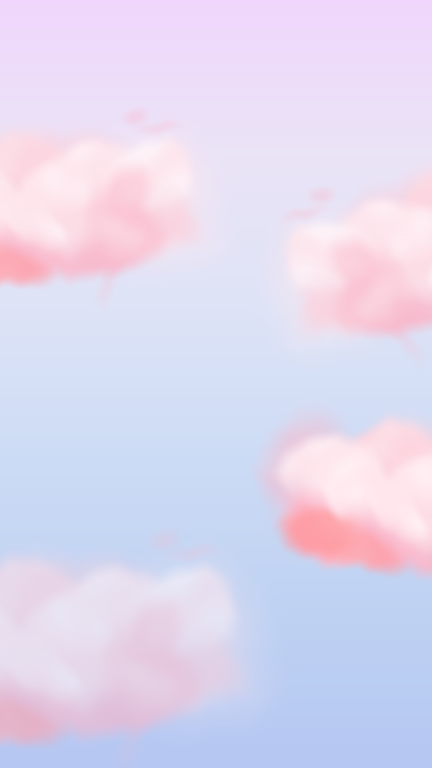
Give the GLSL for this background, as a Shadertoy shader.

```glsl
const vec2 CANVAS = vec2(4.32, 7.68);
const float WARP = 0.05;
const float BILLOW = 0.10;
const vec3 PALE  = vec3(1.00, 0.925, 0.945);
const vec3 BLUSH = vec3(0.99, 0.835, 0.875);
const vec3 ROSE  = vec3(0.985, 0.73, 0.80);
const vec3 CORAL = vec3(1.00, 0.62, 0.64);
const vec3 SKY[6] = vec3[6](
    vec3(0.71, 0.78, 0.95), vec3(0.745, 0.82, 0.95), vec3(0.80, 0.86, 0.96),
    vec3(0.87, 0.89, 0.965), vec3(0.92, 0.89, 0.965), vec3(0.94, 0.84, 0.99));

vec3 skyColor(float height) {
    float band = clamp(height, 0.0, 1.0) * 5.0;
    int i = min(int(band), 4);
    return mix(SKY[i], SKY[i + 1], band - float(i));
}

// Layered sines bend the outlines into uneven lobes
vec2 bend(vec2 p) {
    vec2 offset = vec2(0.0);
    float frequency = 4.0, amplitude = WARP;
    for (int i = 0; i < 4; i++) {
        offset += amplitude * sin(frequency * (p.yx + offset.yx) + vec2(1.3, 4.1) * float(i + 1));
        frequency *= 1.9;
        amplitude *= 0.5;
    }
    return p + offset;
}

vec2 hash2(vec2 p) {
    return fract(sin(vec2(dot(p, vec2(127.1, 311.7)), dot(p, vec2(269.5, 183.3)))) * 43758.5);
}

// Smoothed cellular noise for rounded tonal billows
float cells(vec2 p) {
    vec2 base = floor(p), f = fract(p);
    float total = 0.0;
    for (int y = -1; y <= 1; y++)
    for (int x = -1; x <= 1; x++) {
        vec2 cell = vec2(x, y);
        vec2 d = cell + hash2(base + cell) - f;
        total += exp(-6.0 * dot(d, d));
    }
    return clamp(total, 0.0, 1.5);
}

// Blends one soft ellipse over a premultiplied layer
void puff(inout vec4 layer, vec2 p, vec2 center, vec2 radius, float soft, float opacity, vec3 color) {
    float r = length((p - center) / radius);
    float a = opacity * (1.0 - smoothstep(1.0 - soft, 1.0 + soft, r));
    layer = layer * (1.0 - a) + vec4(color, 1.0) * a;
}

// A lit puff keeps a clear crown and melts away below
void crown(inout vec4 layer, vec2 p, vec2 center, vec2 radius, vec3 color) {
    float fade = smoothstep(-1.1, 0.2, (p.y - center.y) / radius.y);
    puff(layer, p, center, radius, 0.22, 0.92 * fade, color);
}

vec4 cloud(vec2 p, vec2 anchor, float turn, vec2 size) {
    float c = cos(turn), s = sin(turn);
    vec2 local = mat2(c, -s, s, c) * (p - anchor) / size;
    vec2 q = bend(local);
    vec4 layer = vec4(0.0);

    // Haze and wisps
    puff(layer, q, vec2(0.15, -0.08), vec2(0.62, 0.62), 0.45, 0.45, PALE);
    puff(layer, q, vec2(-2.05, -0.05), vec2(0.36, 0.55), 0.45, 0.55, ROSE);
    puff(layer, q, vec2(-0.8, 0.32), vec2(0.65, 0.36), 0.35, 0.55, BLUSH);
    puff(layer, q, vec2(-0.06, 0.76), vec2(0.10, 0.07), 0.8, 0.35, ROSE);
    puff(layer, q, vec2(0.18, 0.63), vec2(0.17, 0.05), 0.8, 0.28, ROSE);
    puff(layer, q, vec2(-0.35, -0.90), vec2(0.07, 0.18), 0.8, 0.2, ROSE);

    // Shaded underside
    puff(layer, q, vec2(-1.5, -0.5), vec2(0.68, 0.44), 0.2, 0.95, ROSE);
    puff(layer, q, vec2(-1.83, -0.62), vec2(0.38, 0.23), 0.4, 0.85, CORAL);
    puff(layer, q, vec2(-1.35, -0.78), vec2(0.36, 0.16), 0.5, 0.6, CORAL);
    puff(layer, q, vec2(0.08, -0.2), vec2(0.48, 0.42), 0.3, 0.8, BLUSH);
    puff(layer, q, vec2(-0.48, -0.37), vec2(0.64, 0.42), 0.24, 0.9, ROSE);
    puff(layer, q, vec2(-0.2, -0.33), vec2(0.36, 0.28), 0.6, 0.55, BLUSH);
    puff(layer, q, vec2(-1.0, -0.02), vec2(0.95, 0.48), 0.25, 0.85, BLUSH);

    // Lit crowns
    crown(layer, q, vec2(-1.1, 0.2), vec2(0.48, 0.38), mix(BLUSH, PALE, 0.25));
    crown(layer, q, vec2(-1.8, -0.05), vec2(0.44, 0.40), PALE);
    crown(layer, q, vec2(-1.42, -0.25), vec2(0.34, 0.36), PALE);
    crown(layer, q, vec2(0.14, 0.12), vec2(0.42, 0.38), PALE);
    crown(layer, q, vec2(-0.5, 0.2), vec2(0.44, 0.36), PALE);
    crown(layer, q, vec2(-0.8, -0.05), vec2(0.36, 0.38), PALE);
    crown(layer, q, vec2(-1.05, -0.28), vec2(0.28, 0.27), PALE);

    // Inner fold and tonal variation
    puff(layer, q, vec2(-0.08, 0.0), vec2(0.21, 0.27), 0.5, 0.55, ROSE);
    puff(layer, q, vec2(-0.4, -0.12), vec2(0.36, 0.16), 0.8, 0.35, BLUSH);
    float tone = (cells(q * 2.6) - 0.7) * BILLOW;
    layer.rgb += layer.a * tone * vec3(0.0, 0.35, 0.28);
    return layer;
}

vec3 over(vec3 backdrop, vec4 layer, float opacity) {
    return backdrop * (1.0 - layer.a * opacity) + layer.rgb * opacity;
}

void mainImage(out vec4 fragColor, in vec2 fragCoord) {
    vec2 uv = fragCoord / iResolution.xy;
    vec2 p = uv * CANVAS;
    vec3 color = skyColor(uv.y);
    color = over(color, cloud(p, vec2(1.40, 5.73), 0.0, vec2(1.0)), 0.95);
    color = over(color, cloud(p, vec2(3.45, 4.98), 0.36, vec2(-1.0, 1.0)), 0.95);
    color = over(color, cloud(p, vec2(5.07, 2.62), -0.2, vec2(1.0)), 1.0);
    color = over(color, cloud(p, vec2(1.70, 1.33), 0.0, vec2(1.22)), 0.65);
    fragColor = vec4(clamp(color, 0.0, 1.0), 1.0);
}
```
